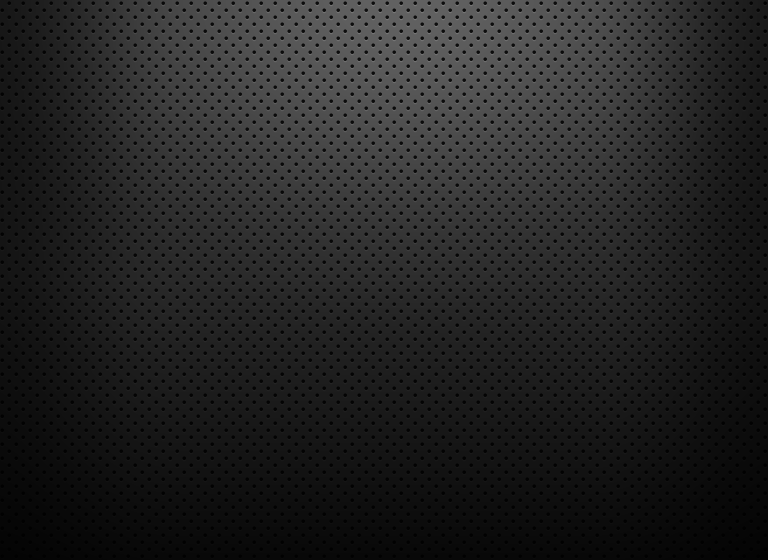
Write a Shadertoy shader that draws this pattern.

```glsl
const vec2 REPEATS = vec2(54.86, 40.0);    // staggered cells across and down
const vec2 FIRST_HOLE = vec2(0.66, 0.23);  // in cells, from the top left
const float HOLE_RADIUS = 0.125;
const float RIM_DROP = 0.09;

// Offset from the nearest hole of a staggered lattice, y pointing down
vec2 staggeredCell(vec2 p) {
    vec2 corner = fract(p + 0.5) - 0.5;
    vec2 centre = fract(p) - 0.5;
    return dot(corner, corner) < dot(centre, centre) ? corner : centre;
}

float disc(vec2 p, float radius, float blur) {
    return 1.0 - smoothstep(-blur, blur, length(p) - radius);
}

// Grey level of the sheet, lit from above the top edge
float sheetLight(vec2 uv, vec2 lampCentre, vec2 lampReach) {
    float ambient = 0.03 + 0.26 * min(uv.y, 0.5) + 0.02 * max(uv.y - 0.5, 0.0);
    float lampDistance = length((uv - lampCentre) / lampReach);
    float lamp = 0.21 * (1.0 - smoothstep(0.0, 1.0, lampDistance));
    float edge = min(uv.x, 1.0 - uv.x);
    float vignette = mix(0.48, 1.0, smoothstep(-0.02, 0.23, edge));
    return (ambient + lamp) * vignette;
}

void mainImage(out vec4 fragColor, in vec2 fragCoord) {
    vec2 uv = fragCoord / iResolution.xy;
    vec2 grid = vec2(uv.x, 1.0 - uv.y) * REPEATS;
    vec2 cell = staggeredCell(grid - FIRST_HOLE);
    float blur = 0.6 * REPEATS.x / iResolution.x;

    float grey = sheetLight(uv, vec2(0.53, 1.0), vec2(0.62, 0.6));

    // Lit lower rim, then the dark hole over it
    float rim = disc(cell - vec2(0.0, RIM_DROP), HOLE_RADIUS, blur);
    float hole = disc(cell, HOLE_RADIUS, blur);
    grey *= 1.0 + 0.25 * rim;
    grey = mix(grey, grey * 0.12, hole);

    fragColor = vec4(vec3(grey), 1.0);
}
```
